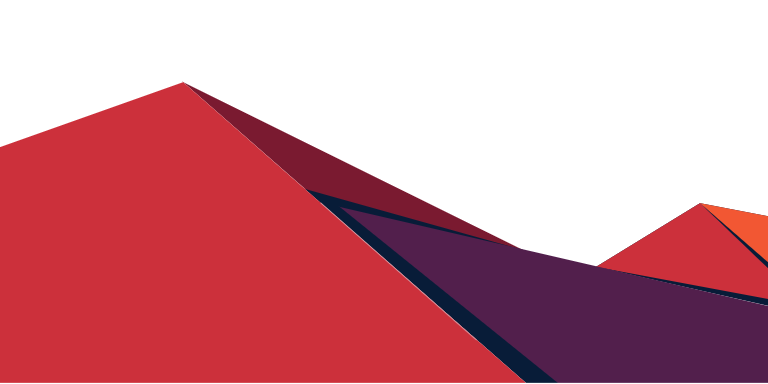
Reproduce this background procedurally as a Shadertoy shader.

```glsl
const vec3 WHITE  = vec3(1.0);
const vec3 RED    = vec3(0.80, 0.19, 0.23);
const vec3 MAROON = vec3(0.48, 0.10, 0.19);
const vec3 NAVY   = vec3(0.03, 0.11, 0.22);
const vec3 PURPLE = vec3(0.32, 0.12, 0.30);
const vec3 ORANGE = vec3(0.95, 0.34, 0.20);
const vec3 PINK   = vec3(0.86, 0.62, 0.66);

// Signed distance to the line a-b, positive on its left
float sideOf(vec2 p, vec2 a, vec2 b) {
    vec2 d = normalize(b - a);
    return d.x * (p.y - a.y) - d.y * (p.x - a.x);
}

float segmentDistance(vec2 p, vec2 a, vec2 b) {
    vec2 ab = b - a;
    return length(p - a - ab * clamp(dot(p - a, ab) / dot(ab, ab), 0.0, 1.0));
}

// Antialiased coverage of a triangle with either winding
float triangle(vec2 p, vec2 a, vec2 b, vec2 c) {
    float winding = sign(sideOf(c, a, b));
    float inside = min(winding * sideOf(p, a, b),
                   min(winding * sideOf(p, b, c), winding * sideOf(p, c, a)));
    return clamp(0.5 + inside * iResolution.y, 0.0, 1.0);
}

void mainImage(out vec4 fragColor, in vec2 fragCoord) {
    // Canvas spans 2 by 1
    vec2 p = fragCoord / iResolution.xy * vec2(2.0, 1.0);
    float pixel = 1.0 / iResolution.y;
    vec3 color = WHITE;

    // Right peak: navy base, orange far face, red near face
    vec2 rightPeak = vec2(1.823, 0.471);
    vec2 rightFoot = vec2(1.552, 0.305);
    float base = max(triangle(p, rightFoot, rightPeak, vec2(2.083, 0.185)),
                     triangle(p, rightPeak, vec2(2.083, 0.421), vec2(2.083, 0.185)));
    color = mix(color, NAVY, base);
    color = mix(color, ORANGE, triangle(p, rightPeak, vec2(2.083, 0.421), vec2(2.083, 0.245)));
    color = mix(color, RED, triangle(p, rightFoot, rightPeak, vec2(2.104, 0.202)));

    // Shaded slope, navy fold and purple valley
    vec2 leftPeak = vec2(0.477, 0.786);
    vec2 slopeEnd = vec2(1.362, 0.349);
    vec2 leftFoot = vec2(1.823, -0.395);
    color = mix(color, MAROON, triangle(p, leftPeak, slopeEnd, vec2(0.839, 0.469)));
    color = mix(color, NAVY, triangle(p, vec2(0.794, 0.508), slopeEnd, leftFoot));
    color = mix(color, PURPLE, triangle(p, vec2(0.885, 0.461), vec2(3.125, -0.057), vec2(1.823, -0.296)));

    // Large left mountain
    color = mix(color, RED, triangle(p, vec2(-1.563, 0.0625), leftPeak, leftFoot));

    // Fine highlight along its ridge
    float ridge = segmentDistance(p, vec2(0.836, 0.471), vec2(1.240, 0.115));
    color = mix(color, PINK, 0.8 * clamp(0.5 + (0.0012 - ridge) / pixel, 0.0, 1.0));

    // Thin white margin at the bottom
    color = mix(color, WHITE, clamp(0.5 + (0.003 - p.y) / pixel, 0.0, 1.0));

    fragColor = vec4(color, 1.0);
}
```
